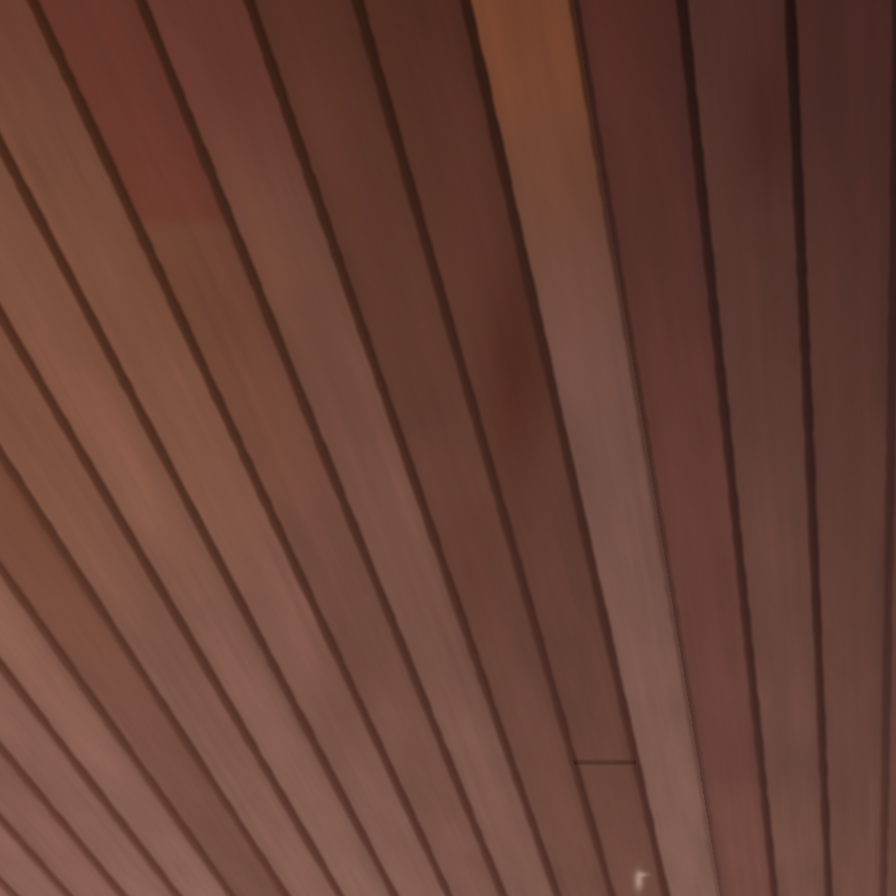
Give the GLSL for this texture, as a Shadertoy shader.

```glsl
// Wooden plank ceiling in perspective: fanned boards with dark grooves and soft grain.

float hash(vec2 p) {
    p = fract(p * vec2(0.1031, 0.1137));
    p += dot(p, p.yx + 33.33);
    return fract((p.x + p.y) * p.x * 7.31);
}

float noise(vec2 p) {
    vec2 cell = floor(p), f = fract(p);
    f = f * f * (3.0 - 2.0 * f);
    float low = mix(hash(cell), hash(cell + vec2(1, 0)), f.x);
    float high = mix(hash(cell + vec2(0, 1)), hash(cell + vec2(1, 1)), f.x);
    return mix(low, high, f.y);
}

float fbm(vec2 p) {
    float sum = 0.0, amp = 0.5;
    for (int i = 0; i < 4; i++) {
        sum += amp * noise(p);
        p = p * 2.03 + 17.7;
        amp *= 0.5;
    }
    return sum;
}

vec3 cornerBlend(vec2 p, vec3 topLeft, vec3 topRight, vec3 lowLeft, vec3 lowRight) {
    return mix(mix(lowLeft, lowRight, p.x), mix(topLeft, topRight, p.x), p.y);
}

// Soft elliptical spot, 1 at its centre
float spot(vec2 p, vec2 centre, vec2 radius) {
    vec2 d = (p - centre) / radius;
    return exp(-dot(d, d));
}

// 1 on the given board, 0 elsewhere
float onBoard(float board, float index) {
    return 1.0 - step(0.5, abs(board - index));
}

// Brightness offset of each board, counted from the right
float boardTone(float board) {
    float tones[16] = float[16](-0.01, 0.0, -0.005, 0.05, -0.04, -0.035, 0.01, -0.012,
                                0.012, 0.015, 0.0, -0.045, 0.005, 0.0, -0.02, -0.01);
    return tones[int(clamp(board, 0.0, 15.0))];
}

vec3 boardColor(vec2 p, float across, float board, float spacing) {
    float down = 1.0 - p.y;
    vec3 color = cornerBlend(p, vec3(0.42, 0.26, 0.20), vec3(0.27, 0.155, 0.14),
                             vec3(0.56, 0.40, 0.35), vec3(0.44, 0.30, 0.26));
    color += boardTone(board);

    // Warm and reddish stretches of wood
    const vec3 warm = vec3(0.035, 0.005, -0.025);
    const vec3 red = vec3(-0.01, -0.035, -0.02);
    color += warm * onBoard(board, 3.0) * (1.0 - smoothstep(0.05, 0.45, down)) * 1.6;
    color += red * onBoard(board, 2.0) * 0.6;
    color += red * onBoard(board, 7.0) * (1.0 - smoothstep(0.235, 0.26, down));
    color += red * onBoard(board, 6.0) * (1.0 - smoothstep(0.08, 0.25, down));
    color += red * onBoard(board, 8.0) * (1.0 - smoothstep(0.0, 0.2, down)) * 0.5;
    color += warm * spot(p, vec2(0.12, 0.58), vec2(0.28, 0.28)) * 0.7;

    // Broad dark stains
    color -= 0.05 * spot(p, vec2(0.575, 0.58), vec2(0.035, 0.13)) * onBoard(board, 4.0);
    color -= 0.035 * spot(p, vec2(0.86, 0.86), vec2(0.03, 0.09));
    color -= 0.03 * spot(p, vec2(0.38, 0.22), vec2(0.04, 0.07));
    color -= 0.02 * spot(p, vec2(0.53, 0.36), vec2(0.04, 0.09));

    // Grain stretched along the board
    float along = 0.12 / spacing;
    float grain = fbm(vec2(across * 9.0, along * 5.0 + board * 3.7)) - 0.47;
    float clouds = fbm(vec2(across * 1.7, along * 9.0) + board * 5.3) - 0.47;
    return color * (1.0 + 0.09 * grain + 0.17 * clouds);
}

void mainImage(out vec4 fragColor, in vec2 fragCoord) {
    vec2 p = fragCoord / iResolution.xy;
    float down = 1.0 - p.y;
    float pixel = 1.0 / iResolution.y;

    // Perspective: horizontal board spacing shrinks toward the bottom
    float spacing = 0.1208 - 0.0602 * down;
    float across = (1.0026 - 0.017 * down - p.x) / spacing;
    float board = floor(across);
    float groove = floor(across + 0.5);
    vec3 color = boardColor(p, across, board, spacing);

    // Perpendicular distance to the nearest groove, slightly worn
    float slope = 0.0602 * groove - 0.017;
    float side = (across - groove) * spacing * inversesqrt(1.0 + slope * slope);
    float wear = (noise(vec2(groove * 7.0, down * 70.0)) - 0.5) * 0.0014;
    float dist = abs(side) + wear;
    float halfWidth = mix(0.0062, 0.0042, down);
    float cut = 1.0 - smoothstep(halfWidth - 0.002 - pixel, halfWidth + 0.002 + pixel, dist);
    float faint = onBoard(groove, 3.0) * mix(0.3, 0.65, down) + onBoard(groove, 0.0) * 0.35;
    vec3 grooveColor = cornerBlend(p, vec3(0.23, 0.125, 0.075), vec3(0.10, 0.055, 0.05),
                                   vec3(0.37, 0.225, 0.18), vec3(0.26, 0.15, 0.13));
    grooveColor *= 1.0 + 0.18 * smoothstep(-halfWidth, halfWidth, side);
    color *= 1.0 - 0.08 * exp(-dist * 110.0);
    color = mix(color, grooveColor, cut * 0.92 * (1.0 - faint));

    // Butt joint between two board ends
    float joint = 1.0 - smoothstep(0.001, 0.003 + pixel, abs(p.y - 0.149));
    color *= 1.0 - 0.22 * joint * onBoard(board, 4.0);

    // Small pale chip near the lower edge
    float chip = spot(p, vec2(0.713, 0.017), vec2(0.005, 0.011));
    chip += 0.6 * spot(p, vec2(0.718, 0.024), vec2(0.006, 0.003));
    color = mix(color, vec3(0.72, 0.62, 0.56), min(chip, 1.0) * 0.8);

    fragColor = vec4(clamp(color, 0.0, 1.0), 1.0);
}
```
